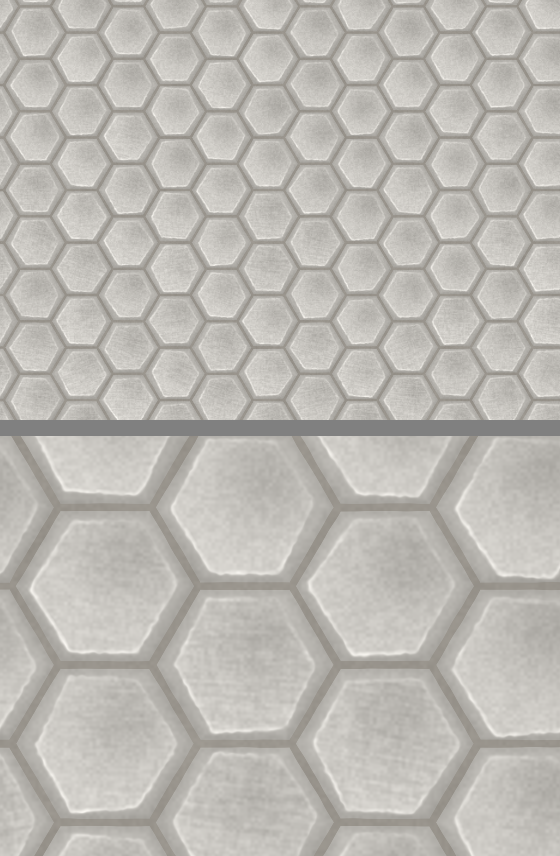
Top: the whole. Bottom: its middle third, enlarged.
Write a WebGL 1 fragment shader that draws this pattern.

```glsl
precision highp float;
// Pale grey hexagonal ceramic tiles with uneven bevels, brushed wear and grout.
uniform vec2 u_resolution;

float hash(vec2 p) {
  vec3 v = fract(p.xyx * vec3(0.1031, 0.103, 0.0973));
  v += dot(v, v.yzx + 33.33);
  return fract((v.x + v.y) * v.z);
}

float noise(vec2 p) {
  vec2 i = floor(p), f = fract(p);
  f = f * f * (3.0 - 2.0 * f);
  return mix(mix(hash(i), hash(i + vec2(1.0, 0.0)), f.x),
             mix(hash(i + vec2(0.0, 1.0)), hash(i + 1.0), f.x), f.y);
}

vec2 rotate(vec2 p, float a) {
  float c = cos(a), s = sin(a);
  return vec2(c * p.x - s * p.y, s * p.x + c * p.y);
}

// Offset from the nearest point of a lattice with cells of 2 by 1
vec2 latticeOffset(vec2 p) {
  vec2 cell = vec2(2.0, 1.0);
  return p - cell * floor(p / cell + 0.5);
}

void main() {
  vec2 uv = gl_FragCoord.xy / u_resolution;
  float pixel = 8.0 / u_resolution.y;

  // Twelve staggered columns, eight tiles down
  vec2 grid = uv * vec2(12.0, 8.0) - vec2(0.75, 0.38);
  vec2 squash = vec2(0.866, 1.0);
  vec2 even = latticeOffset(grid);
  vec2 odd = latticeOffset(grid - vec2(1.0, 0.5));
  vec2 local = length(even * squash) < length(odd * squash) ? even : odd;
  vec2 id = floor((grid - local) * 2.0 + 0.5) + 40.0;
  vec2 q = local * squash;
  vec2 surface = grid * squash + 20.0;

  // Outer hexagon and a twisted inner face, inset more on the slanted sides
  float edge = 1.0;
  float corners = 0.0;
  for (int i = 0; i < 6; i++) {
    float k = float(i);
    float angle = radians(30.0 + 60.0 * k);
    float tilt = (hash(id + k * 7.3) - 0.5) * 0.17;
    float margin = 0.107 - 0.032 * step(0.9, abs(sin(angle)));
    margin += (hash(id + k * 3.7 + 90.0) - 0.5) * 0.035;
    edge = min(edge, 0.5 - dot(q, vec2(cos(angle), sin(angle))));
    float inset = 0.5 - margin - dot(q, vec2(cos(angle + tilt), sin(angle + tilt)));
    corners += exp(-inset * 90.0);
  }
  float inner = -log(corners) / 90.0;
  inner += (noise(surface * 28.0) - 0.5) * 0.012;
  edge += (noise(surface * 9.0) - 0.5) * 0.006;

  // Wear grows towards the lower part and differs from tile to tile
  float wear = smoothstep(0.4, 0.9, 0.45 * hash(id + 5.1) + 0.65 * (1.0 - uv.y)
                          + 0.15 * (1.0 - uv.x));
  float grain = noise(surface * 45.0) + 0.6 * noise(surface * 23.0) - 0.8;
  vec2 brushed = rotate(surface, (hash(id + 2.9) - 0.5) * 0.7);
  float streaks = noise(brushed * vec2(8.0, 46.0)) + 0.6 * noise(brushed * vec2(40.0, 9.0)) - 0.8;

  // Glazed face: dark towards the upper right, pale towards the lower left
  vec2 hollow = q - vec2(0.13, 0.17)
              - 0.16 * (vec2(hash(id + 11.0), hash(id + 17.0)) - 0.5);
  float face = 0.807 - mix(0.105, 0.075, wear) * exp(-dot(hollow, hollow) * 10.0);
  face += (hash(id + 23.0) - 0.5) * 0.03 - 0.03 * q.y - 0.02 * q.x;
  face += grain * 0.05 + streaks * mix(0.012, 0.05, wear);

  // Bevel falling away to the grout
  float bevel = 0.672 + 0.045 * smoothstep(0.025, 0.09, edge);
  bevel += 0.04 * q.y - 0.015 * q.x + grain * 0.03;
  bevel += 0.03 * (noise(surface * 4.0 + 9.0) - 0.5);

  float tone = mix(bevel, face, smoothstep(-0.006 - pixel * 0.4, 0.006 + pixel * 0.4, inner));

  // Bright chipped rim around the face
  float rim = 1.0 - smoothstep(0.0, 0.022 + pixel * 0.5, abs(inner - 0.007));
  float chipped = 0.25 + 1.1 * noise(surface * 14.0 + 3.0);
  tone += rim * chipped * (0.075 - 0.04 * q.y - 0.05 * q.x);

  // Recessed grout lines
  float grout = 0.595 + grain * 0.025 + 0.03 * (noise(surface * 3.0) - 0.5);
  float joint = 1.0 - smoothstep(0.024 - pixel * 0.5, 0.024 + pixel * 0.5, edge);
  tone = mix(tone, grout, joint);

  vec3 warmth = mix(vec3(0.0, 0.01, 0.031), vec3(0.0, 0.018, 0.048), joint);
  gl_FragColor = vec4(clamp(vec3(tone) - warmth, 0.0, 1.0), 1.0);
}
```
